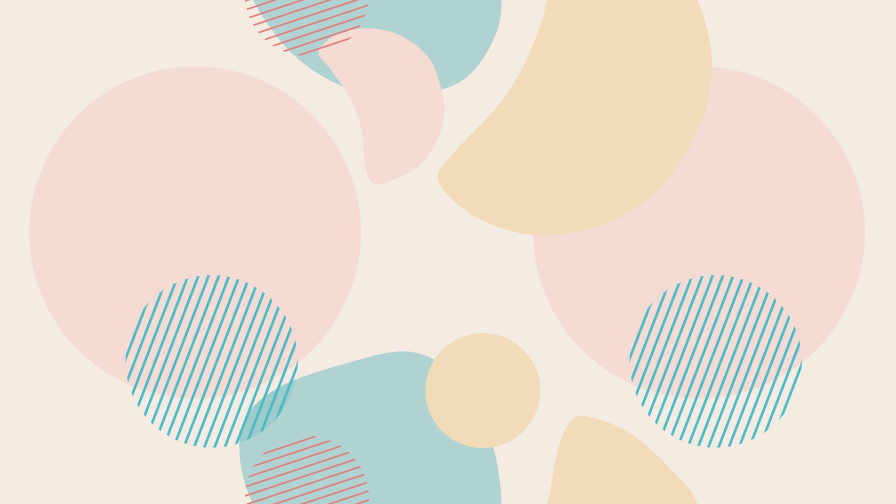
Reproduce this background procedurally as a Shadertoy shader.

```glsl
// Lengths are percent of the canvas height; the pattern wraps every TILE
const float TILE = 100.0;
const vec3 CREAM  = vec3(0.957, 0.922, 0.890);
const vec3 PINK   = vec3(0.957, 0.859, 0.831);
const vec3 SAND   = vec3(0.945, 0.859, 0.725);
const vec3 TEAL   = vec3(0.690, 0.824, 0.820);
const vec3 SHADE  = vec3(0.620, 0.800, 0.795);
const vec3 AQUA   = vec3(0.300, 0.735, 0.780);
const vec3 CORAL  = vec3(0.870, 0.500, 0.500);

// Discs: centre and radius
const vec3 PINK_DISC  = vec3(38.7, 53.9, 32.9);
const vec3 SAND_DISC  = vec3(95.8, 22.5, 11.4);
const vec3 AQUA_DISC  = vec3(42.0, 28.3, 17.1);
const vec3 CORAL_DISC = vec3(60.9, 1.2, 12.3);

// Hatching: angle, spacing, half width
const vec3 AQUA_HATCH  = vec3(1.204, 1.90, 0.26);
const vec3 CORAL_HATCH = vec3(0.320, 1.70, 0.17);

// Blob outlines: knots of closed smooth curves
const int KNOTS = 16;
const int STEPS = 6;
const vec2 TEAL_KNOTS[KNOTS] = vec2[KNOTS](
    vec2(79.9, 30.3), vec2(87.5, 27.8), vec2(93.1, 21.8), vec2(97.9, 11.1),
    vec2(99.5, -1.2), vec2(97.2, -9.3), vec2(92.1, -15.7), vec2(84.5, -18.5),
    vec2(75.2, -18.7), vec2(67.4, -16.9), vec2(57.9, -10.6), vec2(50.2, 0.0),
    vec2(47.5, 10.4), vec2(49.5, 18.3), vec2(56.7, 23.8), vec2(68.3, 27.8));
const vec2 SAND_KNOTS[KNOTS] = vec2[KNOTS](
    vec2(116.4, 117.4), vec2(125.0, 114.1), vec2(133.1, 106.9), vec2(138.4, 100.0),
    vec2(141.3, 86.1), vec2(136.6, 70.4), vec2(125.0, 57.9), vec2(108.6, 53.2),
    vec2(94.9, 56.7), vec2(87.0, 63.9), vec2(89.8, 69.4), vec2(99.5, 79.9),
    vec2(105.3, 90.0), vec2(108.6, 100.0), vec2(110.6, 110.4), vec2(112.9, 116.0));
const vec2 PINK_KNOTS[KNOTS] = vec2[KNOTS](
    vec2(72.9, 94.4), vec2(77.3, 93.8), vec2(81.0, 92.1), vec2(84.3, 89.4),
    vec2(86.6, 85.6), vec2(88.2, 78.0), vec2(86.3, 71.3), vec2(82.2, 66.4),
    vec2(74.8, 63.5), vec2(72.5, 66.7), vec2(71.8, 74.1), vec2(69.4, 80.6),
    vec2(65.7, 86.1), vec2(63.2, 89.6), vec2(66.0, 92.8), vec2(69.0, 94.0));

float wrapAround(float x, float middle) {
    return mod(x - middle + 0.5 * TILE, TILE) + middle - 0.5 * TILE;
}

float disc(vec2 p, vec3 d) {
    return length(p - d.xy) - d.z;
}

// Parallel strokes clipped to a disc
float hatchedDisc(vec2 p, vec3 d, vec3 hatch) {
    float across = dot(p - d.xy, vec2(-sin(hatch.x), cos(hatch.x)));
    float stroke = abs(fract(across / hatch.y) - 0.5) * hatch.y - hatch.z;
    return max(disc(p, d), stroke);
}

vec2 catmullRom(vec2 a, vec2 b, vec2 c, vec2 d, float t) {
    return b + 0.5 * t * (c - a + t * (2.0 * a - 5.0 * b + 4.0 * c - d
             + t * (3.0 * (b - c) + d - a)));
}

// Signed distance to a closed spline, walked as short segments
float blob(vec2 p, vec2 knots[KNOTS]) {
    float nearest = 1e6, side = 1.0;
    vec2 from = knots[0];
    for (int i = 0; i < KNOTS; i++) {
        vec2 a = knots[(i + KNOTS - 1) % KNOTS], b = knots[i];
        vec2 c = knots[(i + 1) % KNOTS], d = knots[(i + 2) % KNOTS];
        for (int j = 1; j <= STEPS; j++) {
            vec2 to = catmullRom(a, b, c, d, float(j) / float(STEPS));
            vec2 edge = to - from, rel = p - from;
            vec2 gap = rel - edge * clamp(dot(rel, edge) / dot(edge, edge), 0.0, 1.0);
            nearest = min(nearest, dot(gap, gap));
            // Flip the side at each crossing of a horizontal ray
            if ((from.y > p.y) != (to.y > p.y) &&
                rel.x < edge.x * rel.y / edge.y) side = -side;
            from = to;
        }
    }
    return side * sqrt(nearest);
}

void mainImage(out vec4 fragColor, in vec2 fragCoord) {
    float unit = TILE / iResolution.y;
    vec2 p = fragCoord * unit;
    vec2 column = vec2(mod(p.x, TILE), p.y);
    vec2 low = vec2(p.x, wrapAround(p.y, 6.0));
    vec2 high = vec2(p.x, wrapAround(p.y, 85.0));
    #define COVER(dist) clamp(0.5 - (dist) / unit, 0.0, 1.0)

    // Large discs and teal blob
    vec3 color = mix(CREAM, PINK, COVER(disc(column, PINK_DISC)));
    float teal = blob(low, TEAL_KNOTS);
    color = mix(color, TEAL, COVER(teal));
    color = mix(color, SHADE, COVER(max(teal, disc(p, AQUA_DISC))));

    // Smaller shapes and hatching
    color = mix(color, AQUA, COVER(hatchedDisc(column, AQUA_DISC, AQUA_HATCH)));
    color = mix(color, SAND, COVER(blob(high, SAND_KNOTS)));
    color = mix(color, PINK, COVER(blob(p, PINK_KNOTS)));
    color = mix(color, CORAL, COVER(hatchedDisc(low, CORAL_DISC, CORAL_HATCH)));
    color = mix(color, SAND, COVER(disc(p, SAND_DISC)));

    fragColor = vec4(color, 1.0);
}
```
